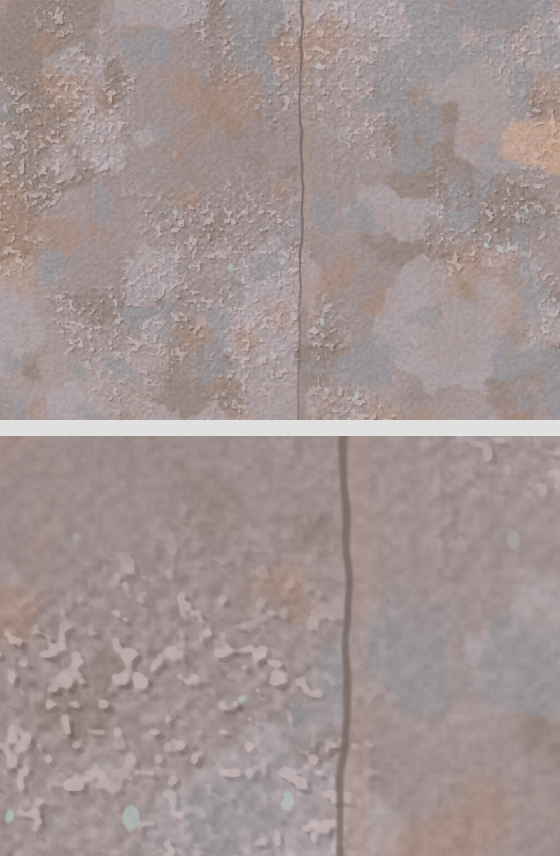
Top: the whole. Bottom: its middle third, enlarged.
Write a Shadertoy shader that draws this texture.

```glsl
// A weathered mauve metal or plaster wall with a vertical crack. Warped value noise,
// biased by soft blobs, lays down stains and pale bare patches; finer noise adds
// pitted grain, raised flecks and a few mint paint chips.

#define STONE  vec3(0.638, 0.584, 0.580)
#define PALE   vec3(0.700, 0.652, 0.667)
#define BROWN  vec3(0.572, 0.507, 0.474)
#define SLATE  vec3(0.585, 0.580, 0.598)
#define RUST   vec3(0.680, 0.535, 0.455)
#define PEACH  vec3(0.830, 0.665, 0.560)
#define FLECK  vec3(0.800, 0.740, 0.745)
#define MINT   vec3(0.700, 0.765, 0.750)
#define CRACK  vec3(0.450, 0.385, 0.365)
#define SEAM_X 0.715
#define GRAIN  0.085
#define FLECK_FREQ 95.0

float hash(vec2 p) {
    return fract(sin(dot(p, vec2(127.1, 311.7))) * 43758.5453);
}

float noise(vec2 p) {
    vec2 i = floor(p), f = fract(p);
    f = f * f * (3.0 - 2.0 * f);
    return mix(mix(hash(i), hash(i + vec2(1, 0)), f.x),
               mix(hash(i + vec2(0, 1)), hash(i + vec2(1, 1)), f.x), f.y);
}

float fbm(vec2 p) {
    float sum = 0.0, amp = 0.5;
    for (int i = 0; i < 5; i++) {
        sum += amp * noise(p);
        p = mat2(1.6, 1.2, -1.2, 1.6) * p + 17.3;
        amp *= 0.5;
    }
    return sum / 0.97;
}

// Soft round bias that gathers stains around a centre
float blob(vec2 p, vec2 centre, vec2 radius) {
    vec2 d = (p - centre) / radius;
    return exp(-dot(d, d));
}

// Soft stroke along a segment
float stroke(vec2 p, vec2 a, vec2 b, float width) {
    vec2 ab = b - a;
    float t = clamp(dot(p - a, ab) / dot(ab, ab), 0.0, 1.0);
    float d = length(p - a - ab * t) / width;
    return exp(-d * d);
}

float fleckHeight(vec2 p) {
    float n = 0.65 * noise(p * FLECK_FREQ) + 0.35 * noise(p * FLECK_FREQ * 1.9 + 5.0);
    return smoothstep(0.59, 0.75, n);
}

// Sparse paint chips, one at most per cell
float chips(vec2 p) {
    vec2 q = p * 23.0, id = floor(q);
    vec2 centre = 0.35 + 0.3 * vec2(hash(id + 3.1), hash(id + 8.7));
    float radius = mix(0.06, 0.17, hash(id + 5.9));
    float d = length((fract(q) - centre) * vec2(1.2, 0.9)) + 0.16 * (noise(p * 150.0) - 0.5);
    return step(0.93, hash(id + 1.7)) * (1.0 - smoothstep(radius - 0.05, radius + 0.03, d));
}

void mainImage(out vec4 fragColor, in vec2 fragCoord) {
    vec2 p = fragCoord / iResolution.y;
    vec2 w = p + 0.05 * (vec2(fbm(p * 9.0), fbm(p * 9.0 + 31.0)) - 0.5);

    // Broad tone and diagonal shading
    vec3 col = STONE + 0.10 * (fbm(p * 3.5 + 2.0) - 0.5);
    col -= 0.050 * stroke(w, vec2(0.98, 0.06), vec2(1.34, 0.30), 0.035);
    col -= 0.035 * stroke(w, vec2(0.34, 0.22), vec2(0.70, 0.39), 0.035);
    col += 0.030 * stroke(w, vec2(0.22, 0.08), vec2(0.62, 0.29), 0.050);

    // Brown stains, with vertical streaks at upper left
    float stain = fbm(w * 6.5 + 40.0) + 0.16 * (noise(w * vec2(22.0, 3.0)) - 0.5) * smoothstep(0.3, 0.8, p.y);
    stain += 0.15 * blob(p, vec2(0.12, 0.95), vec2(0.22, 0.15));
    stain += 0.13 * blob(p, vec2(1.10, 0.30), vec2(0.30, 0.16));
    stain += 0.12 * blob(p, vec2(0.28, 0.30), vec2(0.14, 0.14));
    stain += 0.11 * blob(p, vec2(0.06, 0.54), vec2(0.12, 0.22));
    col = mix(col, BROWN, 0.72 * smoothstep(0.545, 0.635, stain));

    // Pale bare patches with crisp edges
    float bare = fbm(w * 6.0 + 9.0);
    bare += 0.14 * blob(p, vec2(0.17, 0.22), vec2(0.20, 0.15));
    bare += 0.14 * blob(p, vec2(0.92, 0.20), vec2(0.23, 0.10));
    bare += 0.11 * blob(p, vec2(0.60, 0.24), vec2(0.12, 0.12));
    bare += 0.10 * blob(p, vec2(1.22, 0.92), vec2(0.20, 0.13));
    col = mix(col, PALE, 0.65 * smoothstep(0.565, 0.615, bare));

    // Slate, rust and peach discolouring
    float tint = fbm(w * 8.0 + 63.0);
    float slate = tint + 0.24 * blob(p, vec2(1.00, 0.88), vec2(0.12, 0.12))
                + 0.18 * blob(p, vec2(1.00, 0.63), vec2(0.08, 0.05))
                + 0.17 * blob(p, vec2(0.57, 0.95), vec2(0.08, 0.10));
    col = mix(col, SLATE, 0.75 * smoothstep(0.60, 0.69, slate));
    float rust = fbm(w * 9.0 + 87.0) + 0.15 * blob(p, vec2(0.06, 0.48), vec2(0.12, 0.20))
               + 0.13 * blob(p, vec2(0.55, 0.77), vec2(0.06, 0.12));
    col = mix(col, RUST, 0.42 * smoothstep(0.57, 0.74, rust));
    float glow = blob(p, vec2(1.27, 0.66), vec2(0.085, 0.10)) + 0.9 * (fbm(w * 22.0) - 0.5);
    col = mix(col, PEACH, 0.60 * smoothstep(0.42, 0.75, glow));

    // Pitted grain and raised flecks lit from the upper left
    float rough = smoothstep(0.40, 0.60, fbm(p * 4.5 + 70.0) + 0.22 * (p.y - 0.46));
    rough *= 1.0 - 0.6 * smoothstep(0.60, 0.69, slate);
    float fine = noise(p * 170.0) + 0.6 * noise(p * 290.0 + 11.0) - 0.8;
    float relief = noise(p * 120.0) - noise(p * 120.0 + vec2(-0.5, 0.6));
    col += GRAIN * (0.45 + 0.45 * rough) * (fine + 0.8 * relief);
    float raised = fleckHeight(p);
    float shadow = fleckHeight(p + vec2(-0.004, 0.004)) * (1.0 - raised);
    col -= 0.075 * rough * shadow;
    col = mix(col, FLECK, 0.62 * raised * (0.06 + 0.94 * rough));
    col = mix(col, MINT, 0.75 * chips(p) * (0.4 + 0.6 * rough));

    // Vertical crack, with a ruddy lip above and a wide soft groove below
    float path = SEAM_X + 0.010 * (noise(vec2(p.y * 4.0, 2.0)) - 0.5)
               + 0.006 * (noise(vec2(p.y * 38.0, 7.0)) - 0.5);
    float side = p.x - path;
    float low = 1.0 - smoothstep(0.20, 0.42, p.y);
    float lip = blob(vec2(side, 0.0), vec2(0.011, 0.0), vec2(0.010, 1.0));
    col = mix(col, mix(RUST + 0.05, BROWN, low), lip * (0.30 + 0.25 * low));
    float width = 0.0022 + 0.0022 * noise(vec2(p.y * 30.0, 19.0));
    float crack = 1.0 - smoothstep(width * 0.3, width + 0.002, abs(side));
    col = mix(col, CRACK, crack * mix(0.75, 0.50, low));

    fragColor = vec4(clamp(col, 0.0, 1.0), 1.0);
}
```
